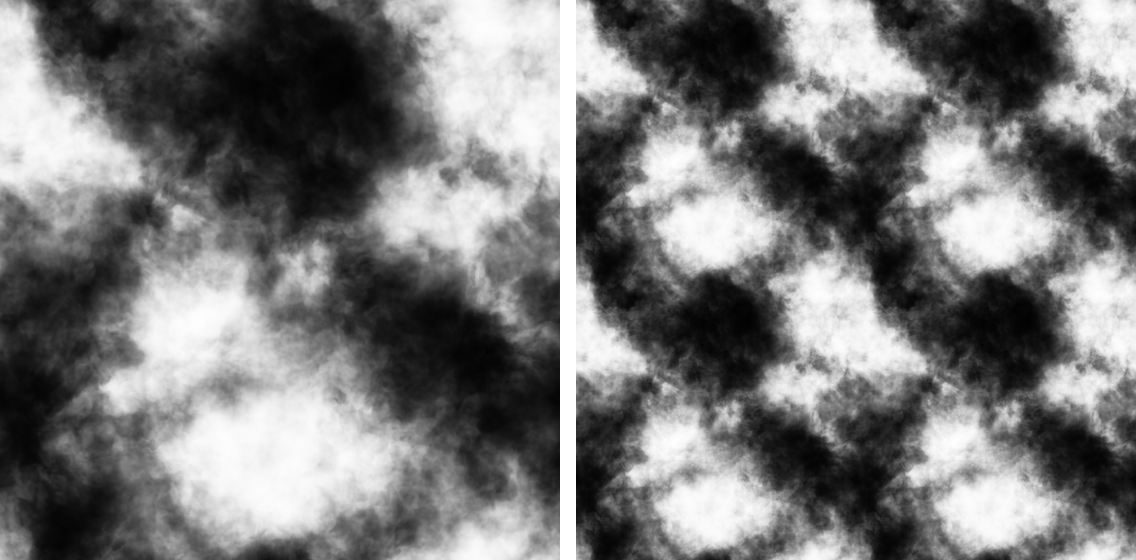
Left: one tile. Right: repeated 2 by 2.
Reproduce this texture procedurally as a WebGL 1 fragment shader.

```glsl
precision highp float;
// Tiling black and white cloud: two broad bright masses from crossed sines,
// broken up by wrapping gradient noise and by soft cellular puffs,
// then passed through a soft S-curve that saturates to black and white.
uniform vec2 u_resolution;

const float TAU = 6.2831853;

// Random pair for a lattice cell that repeats every "period" cells.
vec2 hash2(vec2 cell, float period) {
  cell = floor(mod(cell + 0.5, period));
  vec3 q = fract(cell.xyx * vec3(0.1031, 0.1030, 0.0973) + period * 0.0137);
  q += dot(q, q.yzx + 33.33);
  return fract((q.xx + q.yz) * q.zy);
}

float cornerSlope(vec2 cell, vec2 offset, float period) {
  float angle = TAU * hash2(cell, period).x;
  return dot(vec2(cos(angle), sin(angle)), offset);
}

float gradientNoise(vec2 p, float period) {
  vec2 cell = floor(p);
  vec2 f = p - cell;
  vec2 w = f * f * f * (f * (f * 6.0 - 15.0) + 10.0);
  vec2 right = vec2(1.0, 0.0);
  vec2 up = vec2(0.0, 1.0);
  float low = mix(cornerSlope(cell, f, period),
                  cornerSlope(cell + right, f - right, period), w.x);
  float high = mix(cornerSlope(cell + up, f - up, period),
                   cornerSlope(cell + 1.0, f - 1.0, period), w.x);
  return mix(low, high, w.y);
}

// Soft Voronoi: rounded clumps of random tone that melt at their borders.
float clumps(vec2 p, float period) {
  vec2 cell = floor(p);
  float total = 0.0;
  float weights = 0.0001;
  for (int y = -1; y <= 1; y++) {
    for (int x = -1; x <= 1; x++) {
      vec2 neighbour = cell + vec2(float(x), float(y));
      vec2 seed = hash2(neighbour, period);
      vec2 offset = neighbour + seed - p;
      float weight = exp(-9.0 * dot(offset, offset));
      total += weight * (fract(17.0 * seed.x + 11.0 * seed.y) - 0.5);
      weights += weight;
    }
  }
  return total / weights;
}

float billows(vec2 p, float period) {
  float sum = 0.0;
  float amplitude = 1.0;
  for (int i = 0; i < 6; i++) {
    sum += amplitude * gradientNoise(p * period, period);
    p += vec2(0.37, 0.61);
    period *= 2.0;
    amplitude *= 0.53;
  }
  return sum;
}

float puffs(vec2 p) {
  float sum = 0.0;
  float amplitude = 1.0;
  float period = 15.0;
  for (int i = 0; i < 4; i++) {
    sum += amplitude * clumps(p * period, period);
    p += vec2(0.23, 0.47);
    period *= 2.0;
    amplitude *= 0.6;
  }
  return sum;
}

void main() {
  vec2 p = gl_FragCoord.xy / u_resolution;
  vec2 warp = vec2(billows(p + 0.19, 5.0), billows(p + vec2(0.71, 0.43), 5.0));

  // Broad masses: a diagonal band, swelling into two rounded heaps.
  vec2 q = p + 0.06 * warp;
  float density = 2.0 * cos(TAU * (q.x + q.y - 0.76))
                + 1.4 * cos(TAU * (q.x - q.y - 0.16));

  // Ragged billows, and puffs that are crisp in places and faint in others.
  float crispness = clamp(1.0 + 1.2 * warp.x, 0.5, 1.5);
  density += 4.5 * billows(p, 4.0) + 1.3 * crispness * puffs(p + 0.03 * warp);

  // Shadows fall off more slowly than highlights, so they keep some detail.
  density -= 0.45;
  density = 1.1 * max(density, 0.0) + 0.82 * min(density, 0.0);
  gl_FragColor = vec4(vec3(1.0 / (1.0 + exp(-density))), 1.0);
}
```
